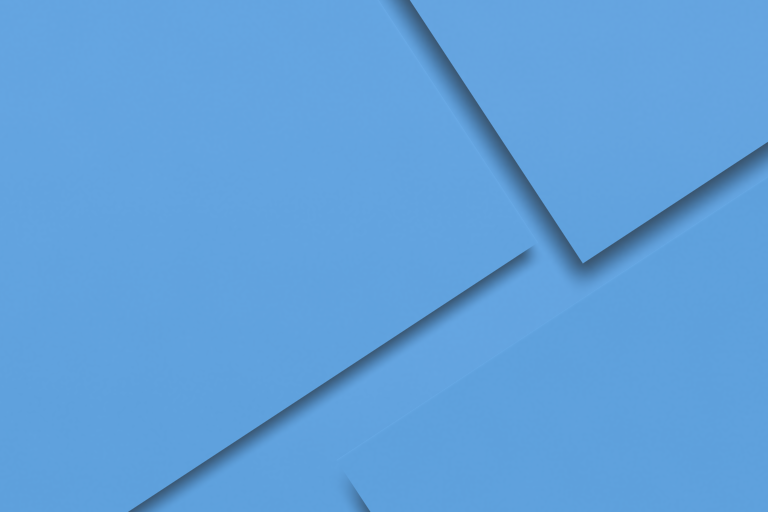
This background is drawn by a Shadertoy shader. Its source:

```glsl
const vec3 LIT = vec3(0.392, 0.645, 0.880);
const vec3 WARM_SHEET = vec3(0.396, 0.645, 0.878);
const vec3 COOL_SHEET = vec3(0.370, 0.630, 0.865);
const vec3 HALF_SHADE = vec3(0.262, 0.465, 0.660);
const vec3 DEEP_SHADE = vec3(0.220, 0.315, 0.405);
const float TILT = 0.5814;

vec2 hashGradient(vec2 cell) {
    vec2 h = vec2(dot(cell, vec2(127.1, 311.7)), dot(cell, vec2(269.5, 183.3)));
    return 2.0 * fract(sin(h) * 43758.5) - 1.0;
}

float gradientNoise(vec2 p) {
    vec2 i = floor(p), f = fract(p);
    vec2 w = f * f * f * (f * (f * 6.0 - 15.0) + 10.0);
    vec2 e = vec2(0.0, 1.0);
    float low = mix(dot(hashGradient(i), f),
                    dot(hashGradient(i + e.yx), f - e.yx), w.x);
    float high = mix(dot(hashGradient(i + e), f - e),
                     dot(hashGradient(i + e.yy), f - e.yy), w.x);
    return mix(low, high, w.y);
}

// Distances past the two edges of a tilted corner; negative is inside
vec2 cornerEdges(vec2 p, vec2 corner, vec2 outward) {
    float c = cos(TILT), s = sin(TILT);
    vec2 d = p - corner;
    return outward * vec2(c * d.x + s * d.y, c * d.y - s * d.x);
}

float coverage(vec2 edges, float pixel) {
    return 1.0 - smoothstep(-0.7 * pixel, 0.7 * pixel, max(edges.x, edges.y));
}

float softShadow(vec2 edges, vec2 inner, vec2 outer) {
    vec2 fade = 1.0 - smoothstep(inner, outer, edges);
    return fade.x * fade.y;
}

vec3 shade(vec3 lit, float amount) {
    return mix(mix(lit, HALF_SHADE, amount), mix(HALF_SHADE, DEEP_SHADE, amount), amount);
}

float rim(float edge, float width) {
    return exp(-abs(edge) / width);
}

void mainImage(out vec4 fragColor, in vec2 fragCoord) {
    vec2 p = fragCoord / iResolution.y;
    float pixel = 1.0 / iResolution.y;

    vec2 left = cornerEdges(p, vec2(1.0507, 0.5263), vec2(1.0, -1.0));
    vec2 upper = cornerEdges(p, vec2(1.1384, 0.4854), vec2(-1.0, -1.0));
    vec2 lower = cornerEdges(p, vec2(0.6570, 0.1014), vec2(-1.0, 1.0));

    // Floor with the shadows falling below each sheet
    float leftShadow = softShadow(left, vec2(-0.045, -0.010), vec2(0.0, 0.042));
    float upperShadow = softShadow(upper, vec2(-0.012, -0.010), vec2(0.055, 0.058));
    float lowerShadow = softShadow(lower, vec2(-0.015, -0.130), vec2(0.040, -0.010));
    float light = (1.0 - leftShadow) * (1.0 - upperShadow) * (1.0 - lowerShadow);
    vec3 floorColor = mix(COOL_SHEET, LIT, smoothstep(0.0, 0.35, p.y));
    vec3 color = shade(floorColor, 1.0 - light);

    // Paper sheets with faint lit rims
    vec3 leftColor = mix(COOL_SHEET, LIT, smoothstep(0.0, 0.9, p.y));
    leftColor += 0.025 * rim(left.x, 0.002);
    vec3 lowerColor = COOL_SHEET + 0.035 * rim(lower.y, 0.002);
    vec3 upperColor = mix(COOL_SHEET, WARM_SHEET, smoothstep(0.4, 0.85, p.y));
    color = mix(color, lowerColor, coverage(lower, pixel));
    color = mix(color, leftColor, coverage(left, pixel));
    color = mix(color, upperColor, coverage(upper, pixel));

    // Paper grain
    color += 0.006 * gradientNoise(p * 110.0) + 0.004 * gradientNoise(p * 12.0);
    fragColor = vec4(color, 1.0);
}
```
